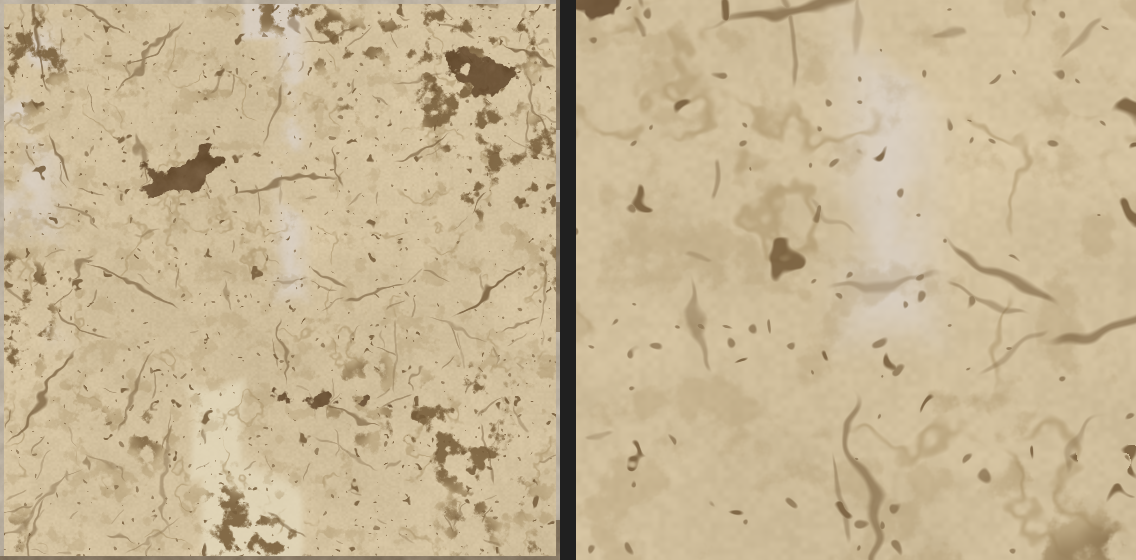
Left: the whole. Right: its middle third, enlarged.
A three.js fragment shader for this texture:

```glsl
// Weathered cream marble slab: mottled stone with tapered brown cracks, pits,
// crumbly stains and ragged cavities. Noise and hashed cells scatter the marks;
// pale worn patches, a lilac haze and a thin grout rim lie on top.
varying vec2 vUv;

float hash(vec2 p) {
  return fract(sin(dot(p, vec2(127.1, 311.7))) * 43758.5453);
}

float noise(vec2 p) {
  vec2 i = floor(p), f = fract(p);
  f = f * f * (3.0 - 2.0 * f);
  return mix(mix(hash(i), hash(i + vec2(1.0, 0.0)), f.x),
             mix(hash(i + vec2(0.0, 1.0)), hash(i + 1.0), f.x), f.y);
}

float fbm(vec2 p) {
  float sum = 0.0, amp = 0.5;
  for (int i = 0; i < 5; i++) {
    sum += amp * noise(p);
    p = mat2(1.6, 1.2, -1.2, 1.6) * p + 7.3;
    amp *= 0.5;
  }
  return sum;
}

// One tapered, wobbling crack per kept cell, mostly rising to the right
float cracks(vec2 p, float cells, float width, float keep, float seed) {
  vec2 wobble = vec2(noise(p * 22.0 + seed), noise(p * 22.0 + seed + 40.0)) - 0.5;
  wobble += 0.4 * (vec2(noise(p * 75.0), noise(p * 75.0 + 9.0)) - 0.5);
  vec2 q = (p + 0.022 * wobble) * cells;
  float ink = 0.0;
  for (int j = -1; j <= 1; j++) {
    for (int i = -1; i <= 1; i++) {
      vec2 cell = floor(q) + vec2(float(i), float(j));
      vec2 key = cell + seed;
      vec2 d = q - cell - 0.2 - 0.6 * vec2(hash(key), hash(key + 3.7));
      float angle = mix(0.15, 2.1, hash(key + 8.1));
      angle = hash(key + 5.9) < 0.2 ? -0.45 : angle;
      vec2 dir = vec2(cos(angle), sin(angle));
      float along = abs(dot(d, dir)) / mix(0.2, 0.65, hash(key + 11.3));
      float across = abs(dot(d, vec2(-dir.y, dir.x))) / cells;
      float w = width * (1.1 - along) * (0.35 + 1.2 * noise(p * 60.0 + seed));
      float line = 1.0 - smoothstep(w * 0.3, max(w, 0.0) + 0.0016, across);
      line *= 1.0 - smoothstep(0.7, 1.0, along);
      ink = max(ink, line * step(hash(key + 15.2), keep) * mix(0.45, 1.0, hash(key + 19.0)));
    }
  }
  return ink;
}

// Small irregular pits, crowded where the stone is stained
float pits(vec2 p, float cells, float keep) {
  vec2 q = p * cells + 0.7 * (vec2(noise(p * 90.0), noise(p * 90.0 + 31.0)) - 0.5);
  vec2 cell = floor(q);
  vec2 centre = 0.35 + 0.3 * vec2(hash(cell + 2.1), hash(cell + 6.4));
  float radius = mix(0.06, 0.28, pow(hash(cell + 9.5), 2.0));
  float dotInk = 1.0 - smoothstep(radius * 0.6, radius + 0.06, length(fract(q) - centre));
  return dotInk * step(hash(cell + 13.0), keep);
}

// Ragged elongated cavities
float cavities(vec2 p) {
  float ink = 0.0, rag = fbm(p * 24.0) - 0.5;
  for (int k = 0; k < 3; k++) {
    float n = float(k);
    vec2 d = p - fract(vec2(0.33, 0.70) + n * vec2(0.27, 0.58));
    float a = 0.35 - 0.45 * n;
    d = vec2(cos(a) * d.x + sin(a) * d.y, cos(a) * d.y - sin(a) * d.x);
    float body = 1.0 - length(d / vec2(0.085, 0.032)) + 3.2 * rag;
    ink = max(ink, smoothstep(0.24, 0.4, body));
  }
  return ink;
}

float softBox(vec2 p, vec2 centre, vec2 halfSize, float blur) {
  vec2 d = abs(p - centre) - halfSize;
  return 1.0 - smoothstep(-blur, blur, max(d.x, d.y));
}

void main() {
  vec2 p = vUv;
  vec3 tan1 = vec3(0.68, 0.59, 0.43), brown = vec3(0.45, 0.35, 0.22);
  float cloud = fbm(p * 5.0 + 2.0), crumb = fbm(p * 42.0);

  // Mottled stone with fine grain
  vec3 color = vec3(0.825, 0.755, 0.62) + 0.07 * (cloud - 0.48);
  color += 0.035 * (noise(p * 260.0) - 0.5) + 0.05 * (fbm(p * 28.0 + 5.0) - 0.48);

  // Pale worn patches and lilac haze
  vec2 soft = p + 0.025 * (vec2(noise(p * 16.0), noise(p * 16.0 + 20.0)) - 0.5);
  float worn = softBox(soft, vec2(0.385, 0.225), vec2(0.045, 0.085), 0.012);
  float slope = 1.0 - smoothstep(-0.025, 0.025, soft.y - 0.19 + 0.6 * (soft.x - 0.42));
  worn = max(worn, slope * softBox(p, vec2(0.45, 0.08), vec2(0.09, 0.14), 0.01));
  color = mix(color, vec3(0.89, 0.85, 0.74), worn * 0.75);
  float haze = softBox(p, vec2(0.485, 0.97), vec2(0.052, 0.04), 0.008);
  haze = max(haze, softBox(p, vec2(0.52, 0.72), vec2(0.022, 0.25), 0.025) * smoothstep(0.42, 0.62, fbm(p * 13.0)));
  haze = max(haze, softBox(p, vec2(0.04, 0.7), vec2(0.06, 0.3), 0.05) * smoothstep(0.52, 0.72, fbm(p * 10.0 + 4.0)));
  color = mix(color, vec3(0.86, 0.83, 0.81), haze * 0.7);

  // Faint threads and crumbly stains
  float stained = smoothstep(0.46, 0.66, fbm(p * 4.5 + 11.0));
  float thread = 1.0 - smoothstep(0.0, 0.025, abs(fbm(p * 11.0 + 3.0) - 0.48));
  color = mix(color, tan1, thread * smoothstep(0.42, 0.6, fbm(p * 19.0)) * 0.6);
  color = mix(color, tan1, smoothstep(0.54, 0.68, crumb) * (0.3 + 0.6 * stained));
  color = mix(color, brown, smoothstep(0.53, 0.67, crumb) * smoothstep(0.35, 1.0, stained) * 0.75);

  // Cracks, pits and cavities
  float ink = max(cracks(p, 5.0, 0.0045, 0.6, 3.0), 0.75 * cracks(p, 9.0, 0.0028, 0.45, 57.0));
  ink = max(ink, 0.55 * cracks(p, 21.0, 0.002, 0.3, 91.0));
  ink = max(ink, max(pits(p, 34.0, 0.08 + 0.16 * stained), 0.7 * pits(p + 0.4, 75.0, 0.12)));
  color = mix(color, brown, ink * 0.85);
  color = mix(color, vec3(0.40, 0.30, 0.19) + 0.16 * (crumb - 0.48), cavities(p) * 0.92);

  // Thin grout rim, darker along the bottom and right
  float edge = min(min(p.x, 1.0 - p.x), min(p.y, 1.0 - p.y));
  float shade = max(step(p.y, 0.007), step(0.993, p.x) * step(0.4, noise(p * 7.0)));
  vec3 grout = mix(vec3(0.73, 0.69, 0.63), vec3(0.53, 0.47, 0.39), shade);
  grout += 0.16 * (fbm(p * 45.0) - 0.48);
  gl_FragColor = vec4(mix(grout, color, smoothstep(0.006, 0.008, edge)), 1.0);
}
```
